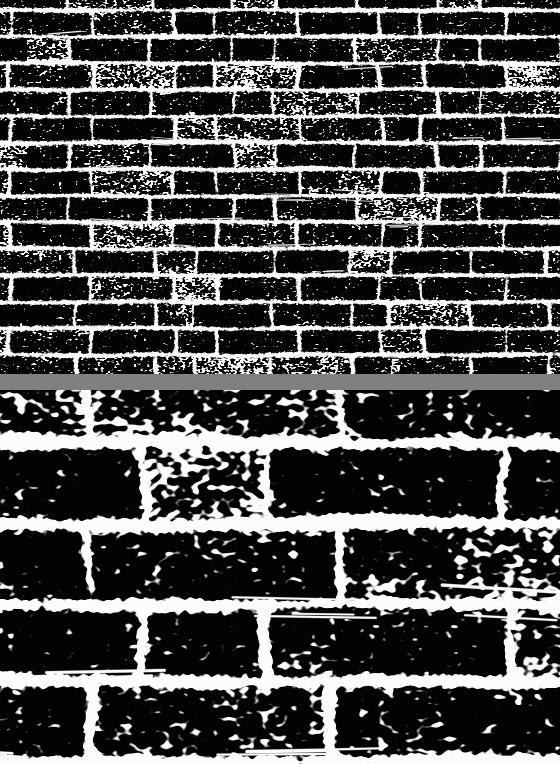
Top: the whole. Bottom: its middle third, enlarged.
Give the GLSL for this texture, as a WebGL 2 fragment shader.

```glsl
#version 300 es
precision highp float;
// Worn black brick wall with rough white mortar, speckled faces and stray scratches.
uniform vec2 u_resolution;
out vec4 fragColor;

// Lengths are in canvas heights; y runs downward from the top edge.
const vec3 BRICK_BLACK = vec3(0.01);
const vec3 MORTAR_WHITE = vec3(0.99);
const float COURSE_HEIGHT = 0.0709;
const float FIRST_BED = 0.0272;
const float BED_HALF = 0.0054;
const float JOINT_HALF = 0.0044;
const int SCRATCHES = 48;

float hash(vec2 p) {
  vec3 h = fract(p.xyx * 0.1031);
  h += dot(h, h.yzx + 33.33);
  return fract((h.x + h.y) * h.z);
}

float cornerSlope(vec2 cell, vec2 offset) {
  float angle = 6.2832 * hash(cell);
  return dot(vec2(cos(angle), sin(angle)), offset);
}

// Gradient noise, roughly -0.7 to 0.7.
float noise(vec2 p) {
  vec2 i = floor(p), f = fract(p), e = vec2(1.0, 0.0);
  vec2 s = f * f * f * (f * (f * 6.0 - 15.0) + 10.0);
  float top = mix(cornerSlope(i, f), cornerSlope(i + e, f - e), s.x);
  float low = mix(cornerSlope(i + e.yx, f - e.yx), cornerSlope(i + 1.0, f - 1.0), s.x);
  return mix(top, low, s.y);
}

float smoothMin(float a, float b, float k) {
  float h = max(k - abs(a - b), 0.0) / k;
  return min(a, b) - 0.25 * h * h * k;
}

float segmentDistance(vec2 p, vec2 a, vec2 b) {
  vec2 ab = b - a;
  float t = clamp(dot(p - a, ab) / dot(ab, ab), 0.0, 1.0);
  return length(p - a - ab * t);
}

// Bond of one header and two stretchers: x = joint distance, y = brick number.
vec2 bond(float x, float row, float across) {
  bool even = mod(row, 2.0) < 0.5;
  bool lowEven = even && row > 9.0;
  float start = lowEven ? 0.4144 : (even ? 0.6226 : 0.467);
  float halfBrick = lowEven ? 0.105 : 0.1101;
  float joints[4] = float[4](0.0, 1.0, 3.0, 5.0);
  float group = floor((x - start) / (5.0 * halfBrick));
  vec2 result = vec2(1.0, group * 3.0 - 1.0);
  for (int i = 0; i < 4; i++) {
    float id = group * 3.0 + float(i);
    vec2 seed = vec2(id + 40.0, row);
    float at = start + halfBrick * (group * 5.0 + joints[i]);
    if (even && at < 0.1) continue; // a long brick closes the left end
    at += 0.012 * (hash(seed) - 0.5) + 0.012 * (hash(seed + 17.0) - 0.5) * across;
    float width = JOINT_HALF * mix(0.65, 1.35, hash(seed + 31.0));
    result.x = min(result.x, abs(x - at) - width);
    if (x > at) result.y = id;
  }
  return result;
}

// Bundles of three thin strokes running along the beds.
float scratchDistance(vec2 p, float width) {
  float d = 1.0;
  for (int i = 0; i < SCRATCHES; i++) {
    vec2 bundle = vec2(floor(float(i) / 3.0), 7.0);
    vec2 stroke = vec2(float(i), 53.0);
    float bed = FIRST_BED + COURSE_HEIGHT * floor(14.0 * hash(bundle));
    vec2 center = vec2(hash(bundle + 11.0) * width, bed);
    center += vec2(0.07, 0.026) * (vec2(hash(stroke), hash(stroke + 5.0)) - 0.5);
    float slope = 0.18 * (hash(bundle + 23.0) - 0.5) + 0.06 * (hash(stroke + 9.0) - 0.5);
    vec2 reach = mix(0.02, 0.085, hash(stroke + 13.0)) * vec2(1.0, slope);
    float thickness = mix(0.0006, 0.0018, hash(stroke + 19.0));
    d = min(d, segmentDistance(p, center - reach, center + reach) - thickness);
  }
  return d;
}

// White flecks, from scattered dots to broadly worn faces.
float speckle(vec2 p, float wear) {
  float grain = 0.75 * noise(p * vec2(115.0, 170.0)) + 0.4 * noise(p * vec2(40.0, 70.0));
  grain += 0.28 * noise(p * vec2(13.0, 20.0));
  float threshold = 0.42 - 0.38 * wear;
  return smoothstep(threshold - 0.09, threshold + 0.09, grain);
}

void main() {
  float pixel = 1.0 / u_resolution.y;
  vec2 p = gl_FragCoord.xy * pixel;
  p.y = 1.0 - p.y;

  // Courses with slightly wavering beds
  float y = p.y + 0.005 * noise(p * vec2(4.0, 9.0));
  float course = (y - FIRST_BED) / COURSE_HEIGHT + 1.0;
  float row = floor(course), across = fract(course) - 0.5;
  float bedWidth = BED_HALF + 0.004 * noise(p * vec2(7.0, 15.0) + 30.0);
  float bed = (0.5 - abs(across)) * COURSE_HEIGHT - bedWidth;
  vec2 brick = bond(p.x + 0.004 * noise(p * 24.0 + 70.0), row, across);

  // Ragged mortar edge
  float mortar = smoothMin(bed, brick.x, 0.006);
  mortar += 0.004 * noise(p * 55.0) + 0.004 * noise(p * 165.0);
  float white = min(mortar, scratchDistance(p, u_resolution.x * pixel));
  float ink = smoothstep(0.8 * pixel, -0.8 * pixel, white);

  // Wear varies from brick to brick and rises near the mortar
  float wear = pow(hash(vec2(brick.y + 90.0, row + 3.0)), 3.0);
  wear += 0.4 * exp(-max(mortar, 0.0) / 0.004);
  ink = max(ink, speckle(p, wear));
  fragColor = vec4(mix(BRICK_BLACK, MORTAR_WHITE, ink), 1.0);
}
```
